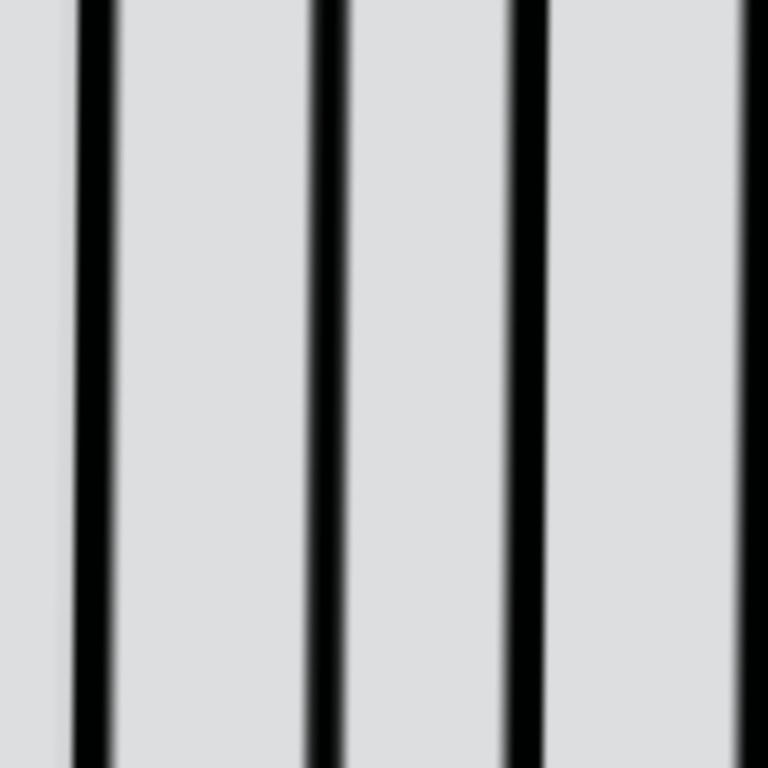
Give the GLSL for this pattern, as a WebGL 2 fragment shader.

```glsl
#version 300 es
precision highp float;
// Four dark, slightly leaning vertical bars on pale grey.
// Bars sit on an even pitch with every second one shifted; each edge has
// its own blur, which moves from the right side to the left across the bars.

uniform vec2 u_resolution;
out vec4 outColor;

// Layout, in canvas widths
const int   BAR_COUNT    = 4;
const float FIRST_CENTRE = 0.1234;
const float PITCH        = 0.2812;
const float STAGGER      = 0.0215;  // extra shift of odd bars
const float HALF_WIDTH   = 0.0252;
const float LEAN         = 0.0072;  // drift to the right from bottom to top

// Edge blur, as half the width of the fade
const float SHARP_EDGE = 0.0080;
const float SOFT_EDGE  = 0.0150;

// Tone variations
const float SHOULDER_TONE  = 0.13;  // lighter flanks of the second bar
const float HALO_TONE      = 0.025; // faint shade left of the first bar
const float HALO_REACH     = 0.050;

const vec3 PAPER = vec3(0.865, 0.870, 0.874);
const vec3 INK   = vec3(0.0, 0.003, 0.003);

// Coverage of a bar whose two edges fade over different widths
float barCoverage(float d, float leftBlur, float rightBlur) {
    float left  = smoothstep(-leftBlur, leftBlur, d + HALF_WIDTH);
    float right = smoothstep(-rightBlur, rightBlur, HALF_WIDTH - d);
    return left * right;
}

// Weight of 1 for one bar index, 0 for all others
float onlyBar(float index, float wanted) {
    return max(0.0, 1.0 - abs(index - wanted));
}

void main() {
    vec2 uv = gl_FragCoord.xy / u_resolution;
    float x = uv.x - LEAN * (uv.y - 0.5);
    vec3 color = PAPER;

    for (int i = 0; i < BAR_COUNT; i++) {
        float index = float(i);
        float centre = FIRST_CENTRE + PITCH * index + STAGGER * mod(index, 2.0);
        float d = x - centre;

        // Blur passes from the right edge to the left one
        float shift = min(index * 0.5, 1.0);
        float leftBlur  = mix(SHARP_EDGE, SOFT_EDGE, shift);
        float rightBlur = mix(SOFT_EDGE, SHARP_EDGE, shift);

        // Faint shade beside the bar
        float halo = smoothstep(-HALO_REACH - 0.004, -HALO_REACH + 0.008, d) * step(d, 0.0);
        color -= HALO_TONE * halo * onlyBar(index, 0.0);

        // Ink, with a black core and lighter flanks where present
        float flank = smoothstep(0.004, 0.019, abs(d)) * onlyBar(index, 1.0);
        vec3 ink = INK + SHOULDER_TONE * flank;
        color = mix(color, ink, barCoverage(d, leftBlur, rightBlur));
    }

    outColor = vec4(color, 1.0);
}
```
